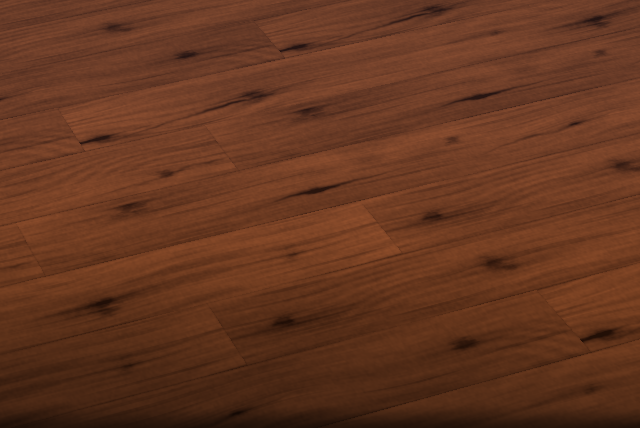
Give the GLSL for this texture, as a Shadertoy shader.

```glsl
// Dark oak plank floor seen at an angle: two pencils of lines give plank rows and
// butt joints; each plank carries one of a few prints of grain, knots and cracks.
// Light fades toward the near edge, with a cool sheen at the far one.
#define PLANK_SPAN 0.75     // plank length in joint-pencil units
#define PLANK_LENGTH 17.0   // plank length in plank widths
#define PRINTS 3.0          // number of distinct plank prints
#define KNOTS 5             // knots per plank
#define SEAM_WIDTH 0.008    // in plank widths
#define SEAM_DEPTH 0.36
#define GRAIN 0.8
#define SPECKLE 0.09        // short pores with no direction
#define WARM_WOOD vec3(0.525, 0.28, 0.145)
#define DEEP_WOOD vec3(0.19, 0.088, 0.04)
#define SHEEN vec3(0.0, 0.016, 0.045)

// Joint position in each row, from the far row to the near one
const float JOINTS[9] = float[9](0.5, 0.849, 0.632, 0.74, 0.548, 0.814, 0.65, 0.887, 0.45);

float hash(vec2 p) {
    vec3 a = fract(vec3(p.xyx) * 0.1031);
    a += dot(a, a.yzx + 33.33);
    return fract((a.x + a.y) * a.z);
}

float noise(vec2 p) {
    vec2 cell = floor(p), f = fract(p);
    f = f * f * (3.0 - 2.0 * f);
    return mix(mix(hash(cell), hash(cell + vec2(1, 0)), f.x),
               mix(hash(cell + vec2(0, 1)), hash(cell + vec2(1, 1)), f.x), f.y);
}

float fbm(vec2 p) {
    float sum = 0.0, weight = 0.5;
    for (int i = 0; i < 4; i++) {
        sum += weight * noise(p);
        p = p * 2.0 + 17.3;
        weight *= 0.5;
    }
    return sum / 0.9375;
}

// Darkness of knots, the stains around them and the long cracks
float knots(vec2 q, float pattern) {
    float dark = 0.0;
    float rough = fbm(q * vec2(3.0, 13.0) + pattern * 31.0) - 0.5;
    float streaks = 0.2 + 1.6 * noise(q * vec2(0.9, 20.0) + pattern * 7.0);
    for (int i = 0; i < KNOTS; i++) {
        float id = float(i);
        vec2 seed = vec2(id + 3.0, pattern * 13.0 + 5.0);
        float place = hash(seed), size = hash(seed + 41.0), kind = hash(seed + 113.0);
        vec2 center = vec2((id + 0.1 + 0.8 * place) * PLANK_LENGTH / float(KNOTS),
                           0.15 + 0.7 * hash(seed + 77.0));
        vec2 d = q - center;

        // Small hard core inside a long streaky stain
        float r = max(length(d * vec2(0.45, 1.0)) / mix(0.05, 0.14, size) + 2.2 * rough, 0.0);
        float stain = length(d * vec2(0.14, 1.0)) / mix(0.08, 0.2, size);
        dark += 0.48 * exp(-1.6 * r * r) + 0.32 * size * streaks * exp(-stain * stain);

        // Crack crossing the grain at a slight slant, tapered at both ends
        float reach = (d.x - 2.0 * (place - 0.5)) / (0.8 + 1.0 * size);
        float taper = exp(-reach * reach) * step(0.4, kind);
        float slant = mix(-0.03, 0.1, kind) * d.x;
        float wander = 0.12 * (fbm(vec2(q.x * 1.6, seed.x + seed.y * 3.0)) - 0.5);
        float off = (d.y + slant + wander) / (0.012 + 0.016 * taper);
        dark += 0.6 * taper * exp(-off * off) * (0.2 + 1.2 * noise(q * vec2(3.0, 3.0)));
    }
    return dark;
}

// Wood lightness at q, measured in plank widths
float woodTone(vec2 q, float pattern) {
    vec2 g = q + pattern * vec2(37.0, 11.0);
    g.y += 0.14 * noise(g * vec2(0.45, 1.2));
    float broad = fbm(g * vec2(0.22, 2.4)) - 0.5;
    float streak = fbm(g * vec2(0.3, 10.0)) - 0.5;
    float pores = noise(g * vec2(1.1, 30.0)) + noise(g * vec2(2.6, 39.0) + 9.0) - 1.0;
    float vein = smoothstep(0.66, 0.9, noise(g * vec2(0.45, 19.0) + 23.0));
    float speckle = noise(g * vec2(17.0, 21.0)) + noise(g * vec2(29.0, 33.0) + 5.0) - 1.0;

    // Nested arches of flat-sawn figure, in patches
    float rings = sin(6.2832 * (g.y * 5.0 + 6.0 * noise(g * vec2(0.4, 1.1) + 3.0)));
    float figured = smoothstep(0.45, 0.75, noise(g * vec2(0.3, 1.6) + 50.0));
    float grain = 0.52 * broad + 0.4 * streak + 0.13 * pores - 0.2 * vein + 0.1 * rings * figured;
    return 0.8 + GRAIN * grain + SPECKLE * speckle - knots(q, pattern);
}

// Soft-edged line, d and width in the same units
float seam(float d, float width, float blur) {
    return 1.0 - smoothstep(width - blur, width + blur, d);
}

void mainImage(out vec4 fragColor, in vec2 fragCoord) {
    vec2 p = vec2(fragCoord.x - 0.5 * iResolution.x, iResolution.y - fragCoord.y) / iResolution.y;

    // Perspective: across counts plank rows, along runs down their length
    float edge = (p.y + 0.209 * p.x) / (1.0 - 0.0656 * p.x);
    float across = (edge - 0.0156) / (0.0982 + 0.0422 * edge);
    float along = (p.x + 2.451) / (p.y + 2.656);

    // Plank, its print and the position on it
    float row = floor(across);
    float run = (along - JOINTS[clamp(int(row) + 1, 0, 8)]) / PLANK_SPAN;
    float side = floor(run);
    vec2 q = vec2(fract(run) * PLANK_LENGTH, fract(across));
    float pattern = mod(floor(row * 0.5) + 2.0 * side, PRINTS);
    float tone = woodTone(q, pattern) + 0.14 * (hash(vec2(row + 9.0, side + 4.0)) - 0.5);

    // Long seams that come and go, lit on the near side, and fainter butt joints
    float blurAcross = 1.1 * fwidth(across);
    float blurAlong = fwidth(along) / PLANK_SPAN * PLANK_LENGTH;
    float longSeam = seam(min(q.y, 1.0 - q.y), SEAM_WIDTH, blurAcross);
    float buttSeam = seam(min(q.x, PLANK_LENGTH - q.x), SEAM_WIDTH, blurAlong);
    float presence = smoothstep(0.2, 0.75, noise(vec2(along * 9.0, floor(across + 0.5) * 5.0)));
    tone += 0.13 * presence * exp(-q.y * 14.0) - 0.08 * presence * exp((q.y - 1.0) * 14.0);
    tone -= SEAM_DEPTH * max(longSeam * mix(0.25, 1.0, presence), 0.5 * buttSeam);

    // Lighting
    float up = 1.0 - p.y;
    float light = mix(0.6, 1.0, smoothstep(0.0, 0.48, up + 0.08 * p.x));
    light *= mix(0.45, 1.0, smoothstep(-0.01, 0.06, up));
    light *= 1.0 - 0.1 * smoothstep(0.7, 1.0, up);
    vec3 color = mix(DEEP_WOOD, WARM_WOOD, clamp(tone, -0.1, 1.1)) * light;
    color += SHEEN * smoothstep(0.2, 0.9, up);
    fragColor = vec4(clamp(color, 0.0, 1.0), 1.0);
}
```
